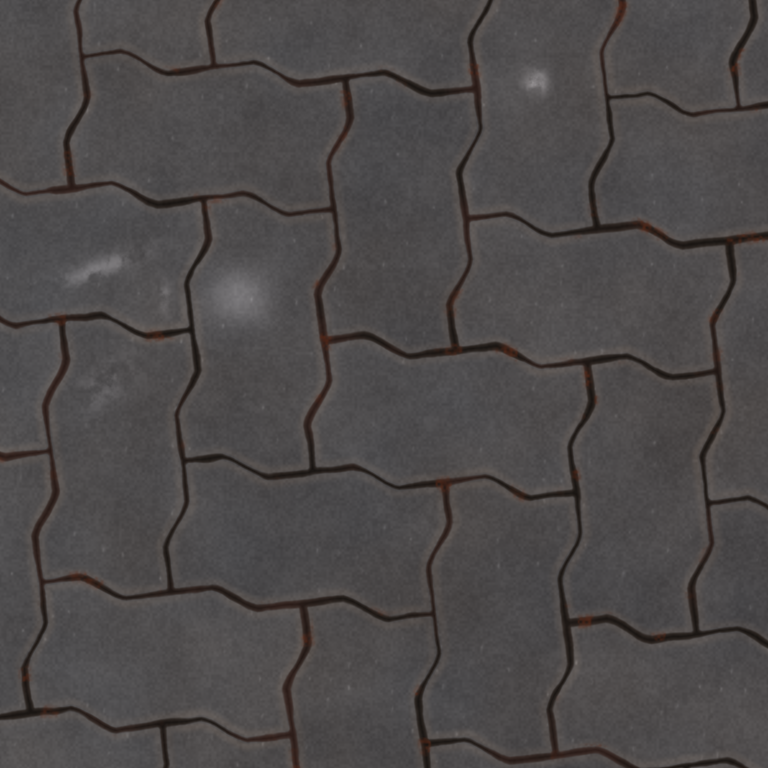
Write a WebGL 2 fragment shader that draws this texture.

```glsl
#version 300 es
precision highp float;
// Worn grey zigzag paving blocks laid in a tilted herringbone, with earthy joints.

uniform vec2 u_resolution;
out vec4 fragColor;

float hash(vec2 p) {
  vec3 q = fract(vec3(p.xyx) * vec3(0.1031, 0.1030, 0.0973));
  q += dot(q, q.yzx + 33.33);
  return fract((q.x + q.y) * q.z);
}

float noise(vec2 p) {
  vec2 i = floor(p), f = fract(p);
  f = f * f * (3.0 - 2.0 * f);
  return mix(mix(hash(i), hash(i + vec2(1, 0)), f.x),
             mix(hash(i + vec2(0, 1)), hash(i + vec2(1, 1)), f.x), f.y);
}

float fbm(vec2 p) {
  float sum = 0.0, amp = 0.5;
  for (int i = 0; i < 4; i++) {
    sum += amp * noise(p);
    p = mat2(0.8, 0.6, -0.6, 0.8) * p * 2.03 + 17.0;
    amp *= 0.5;
  }
  return sum / 0.9375;
}

// Sideways offset of a block edge along one unit of its length
float zigzag(float x) {
  float t = fract(x);
  return 0.062 * min(t / 0.3, 1.0) - 0.134 * smoothstep(0.28, 0.68, t)
       + 0.072 * clamp((t - 0.66) / 0.34, 0.0, 1.0);
}

// Signed depth inside the 2x1 block under q (x), and the block centre (yz)
vec3 herringbone(vec2 q) {
  vec2 cell = floor(q);
  float phase = mod(cell.x + cell.y, 4.0);
  bool lying = phase < 2.0;
  float along = 1.0 - mod(phase, 2.0);
  vec2 centre = cell + (lying ? vec2(along, 0.5) : vec2(0.5, along));
  vec2 halfSize = lying ? vec2(1.0, 0.5) : vec2(0.5, 1.0);
  vec2 d = abs(q - centre) - halfSize + 0.045;
  float depth = 0.045 - length(max(d, 0.0)) - min(max(d.x, d.y), 0.0);
  return vec3(depth, centre);
}

float smudge(vec2 p, vec2 centre, vec2 size) {
  vec2 d = (p - centre) / size;
  return exp(-dot(d, d));
}

void main() {
  vec2 uv = gl_FragCoord.xy / u_resolution.y;
  uv.y = 1.0 - uv.y;
  float pixel = 5.83 / u_resolution.y;

  // Tilted unit grid, bent by the zigzag profile and slightly chipped
  vec2 p = mat2(0.9969, -0.0789, 0.0789, 0.9969) * (uv - vec2(0.107, 0.074)) * 5.83;
  vec2 q = p + vec2(-zigzag(p.y), zigzag(p.x));
  q += 0.022 * (vec2(fbm(p * 5.0 + 40.0), fbm(p * 5.0 + 90.0)) - 0.5);
  vec3 block = herringbone(q);
  float depth = block.x;

  // Block faces: tint per block, mottling and fine grain
  float tint = hash(block.yz * 2.0 + 61.0) - 0.5;
  float mottle = fbm(p * 3.0 + 11.0) - 0.5;
  float grain = noise(uv * 300.0) + 0.6 * noise(uv * 150.0 + 7.0) - 0.8;
  vec3 color = vec3(0.302, 0.295, 0.300) + 0.022 * tint + 0.06 * mottle;
  color += 0.02 * (0.5 - uv.x) * vec3(0.8, 1.0, 1.1);
  color += vec3(0.010, 0.002, -0.006) * (fbm(p * 1.3 + 70.0) - 0.4) * 2.0;

  // Pale dusty bevel just inside each edge
  float rim = smoothstep(0.012, 0.04, depth) * (1.0 - smoothstep(0.045, 0.105, depth));
  color += rim * vec3(0.048, 0.036, 0.024) * (0.4 + fbm(p * 4.0 + 23.0));

  // Scattered pale specks
  vec2 speckCell = floor(p * 6.0);
  float chance = hash(speckCell + 130.0);
  vec2 speckAt = 0.25 + 0.5 * vec2(hash(speckCell + 210.0), hash(speckCell + 320.0));
  float speck = smudge(fract(p * 6.0), speckAt, vec2(0.07, 0.12));
  color += 0.09 * speck * step(0.78, chance) * noise(p * 40.0);

  // Chalky scuffs and one soft bloom
  float patchy = smoothstep(0.3, 0.7, fbm(p * 9.0 + 5.0));
  vec2 slanted = vec2(uv.x, uv.y + 0.35 * uv.x);
  float chalk = 0.16 * smudge(uv, vec2(0.312, 0.388), vec2(0.045, 0.036));
  chalk += 0.24 * smudge(uv, vec2(0.698, 0.107), vec2(0.013, 0.015)) * (0.5 + patchy);
  chalk += 0.17 * smudge(slanted, vec2(0.135, 0.395), vec2(0.06, 0.014)) * patchy;
  chalk += 0.13 * smudge(uv, vec2(0.215, 0.385), vec2(0.008, 0.02)) * patchy;
  chalk += 0.11 * smudge(slanted, vec2(0.135, 0.55), vec2(0.035, 0.03)) * patchy;
  color += chalk * vec3(1.0, 0.98, 1.0);

  // Earth-filled joints of uneven width with a dark core
  float wear = fbm(p * 2.7 + 31.0);
  float width = 0.012 + 0.020 * smoothstep(0.25, 0.75, wear);
  float soft = max(pixel, 0.012);
  float joint = 1.0 - smoothstep(width - soft, width + soft, depth);
  float core = 1.0 - smoothstep(0.3 * width - soft, 0.8 * width + soft, depth);
  float damp = smoothstep(0.25, 0.65, fbm(p * 1.6 + 53.0) + 0.25 * (uv.x - 0.5));
  vec3 earth = mix(vec3(0.25, 0.185, 0.165), vec3(0.185, 0.155, 0.135), damp);
  vec3 shadow = mix(vec3(0.165, 0.105, 0.09), vec3(0.09, 0.075, 0.065), damp);
  color = mix(color, earth, 0.92 * joint);
  color = mix(color, shadow, 0.9 * core);

  // Rusty crumbs caught in a few joints
  float rust = smoothstep(0.62, 0.78, noise(p * 7.0 + 19.0)) * smoothstep(0.45, 0.65, wear);
  rust += smudge(uv, vec2(0.28, 0.267), vec2(0.014, 0.01));
  float crumbs = rust * (1.0 - smoothstep(0.02, 0.07, depth)) * noise(p * 45.0);
  color = mix(color, vec3(0.36, 0.16, 0.09), min(0.7 * crumbs, 1.0));

  color += 0.035 * grain * (1.0 - 0.6 * joint);
  fragColor = vec4(color, 1.0);
}
```
